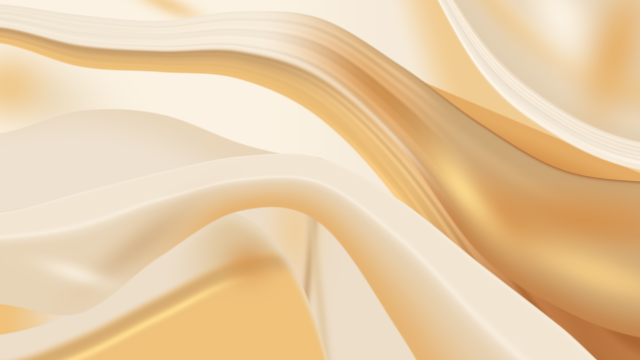
A WebGL 2 fragment shader for this background:

```glsl
#version 300 es
precision highp float;
uniform vec2 u_resolution;
out vec4 outColor;

const vec3 PEARL = vec3(.985, .95, .89), IVORY = vec3(.93, .87, .79),
  SAND = vec3(.88, .78, .62), HONEY = vec3(.94, .76, .48), CARAMEL = vec3(.78, .62, .42),
  AMBER = vec3(.84, .57, .29), BRONZE = vec3(.66, .39, .21), SHINE = vec3(1, .87, .57);
const float ASPECT = 16. / 9.;
// Edge heights, evenly spaced from left to right
const float[9] MAIN_TOP = float[9](.988, .958, .942, .968, .949, .819, .657, .53, .495),
  MAIN_LOW = float[9](.88, .815, .8, .78, .671, .433, .07, -.34, -.8),
  SEAM = float[9](1., 1., 1., 1., .861, .595, .294, .144, .063),
  SASH_TOP = float[9](3., 3., 3., 2.2, 1.764, 1.278, .894, .699, .606),
  SASH_LOW = float[9](3., 3., 3., 2., 1.58, 1.197, .8, .616, .528),
  HILL_TOP = float[9](.63, .692, .683, .602, .537, .4, .3, .2, .1),
  ARCH_TOP = float[9](.41, .465, .521, .565, .56, .442, .266, .093, -.09),
  ARCH_LOW = float[9](.155, .13, .287, .414, .38, .074, -.3, -.6, -1.),
  CURL_TOP = float[9](.07, .139, .287, .403, .074, -1., -2., -3., -4.),
  CURL_LOW = float[9](-.014, .063, .174, .278, .3, .3, .3, .3, .3);
vec2 p;

// Distance below a smooth cubic through the heights
float below(float h[9]) {
  float s = clamp(p.x / ASPECT * 8., 0., 7.999), f = fract(s);
  int i = int(s);
  float a = h[max(i - 1, 0)], b = h[i], c = h[i + 1], d = h[min(i + 2, 8)];
  return b - p.y + .5 * f * (c - a + f * (2. * a - 5. * b + 4. * c - d + f * (3. * (b - c) + d - a)));
}

float cover(float d) {
  float w = max(fwidth(d), 1e-4);
  return smoothstep(-w, w, d);
}

float ridge(float d, float width) { return exp(-d * d / (width * width)); }

void tint(inout vec3 c, vec3 color, float amount) { c = mix(c, color, amount); }

// Tilted soft spot: center in xy, radii in zw
void glow(inout vec3 c, vec3 color, float amount, vec4 spot, float angle) {
  float k = cos(angle), s = sin(angle);
  vec2 q = mat2(k, -s, s, k) * (p - spot.xy) / spot.zw;
  tint(c, color, amount * exp(-dot(q, q)));
}

float hash(vec2 v) { return fract(sin(dot(v, vec2(127.1, 311.7))) * 43758.5); }

// Fine lines along a ribbon, centered on zero
float streaks(float t) {
  vec2 v = vec2(t, p.x * 1.5), i = floor(v), f = smoothstep(0., 1., v - i);
  return mix(mix(hash(i), hash(i + vec2(1, 0)), f.x),
    mix(hash(i + vec2(0, 1)), hash(i + 1.), f.x), f.y) - .5;
}

void backdrop(inout vec3 c) {
  tint(c, HONEY, .75 * smoothstep(-.05, .09, p.x - 1.42 + .3 * p.y));
  glow(c, SAND, .5, vec4(.12, .73, .17, .1), -.4);
  glow(c, HONEY, .75, vec4(.02, .76, .09, .08), 0.);
  glow(c, HONEY, .7, vec4(.46, .99, .1, .025), -.4);
  // Pale hill, then orange flap
  float d = below(HILL_TOP), flap = 1.266 - .42 * p.x - p.y;
  vec3 hill = mix(SAND, IVORY, .65 + .5 * smoothstep(0., .16, d + .1 - .2 * p.x));
  tint(c, hill, cover(d));
  vec3 orange = mix(HONEY, AMBER, .45 + .55 * smoothstep(.02, .1, flap));
  tint(c, orange, cover(flap) * smoothstep(1.1, 1.16, p.x));
}

void mainRibbon(inout vec3 c) {
  float d = below(MAIN_TOP), low = below(MAIN_LOW), seam = below(SEAM);
  float t = d / (d - low), turn = smoothstep(.72, 1.05, p.x), lines = streaks(t * 26.);
  vec3 body = mix(IVORY, PEARL, .5), gold = mix(SAND, AMBER, .3 + .5 * ridge(t - .35, .2));
  tint(body, mix(CARAMEL, HONEY, smoothstep(.6, .95, t)), smoothstep(.52, .64, t));
  tint(gold, HONEY, smoothstep(.5, .9, t));
  body = mix(body, gold, turn) + lines * mix(.05, .16, turn);
  tint(body, PEARL, .5 * ridge(t - .56, .03));
  tint(body, mix(AMBER, BRONZE, .7) + lines * .12, smoothstep(1.12, 1.5, p.x));
  tint(c, body, cover(d) * cover(-low));
  // Broad golden lobe
  float q = d / max(d - seam, .05);
  vec3 lobe = mix(CARAMEL, SAND, .3) + streaks(q * 9.) * .05;
  glow(lobe, AMBER, .85, vec4(1.62, .39, .3, .08), -.1);
  glow(lobe, AMBER, .7, vec4(1.4, .39, .16, .07), -.8);
  glow(lobe, SHINE, .9, vec4(1.27, .49, .17, .04), -.9);
  glow(lobe, mix(HONEY, SHINE, .4), .85, vec4(1.66, .24, .22, .055), -.35);
  tint(lobe, mix(AMBER, BRONZE, .4), .8 * ridge(q - 1., .16));
  tint(lobe, BRONZE, .6 * ridge(d, .006));
  tint(c, lobe, cover(d) * cover(-seam) * smoothstep(1.07, 1.3, p.x));
}

void sash(inout vec3 c) {
  float d = below(SASH_TOP), low = below(SASH_LOW), t = d / (d - low);
  // Soft forms beyond the sash
  vec3 far = mix(SAND, IVORY, .6) + .06 * streaks(d * 18.);
  tint(far, HONEY, .5 * ridge(d + .14, .05));
  glow(far, PEARL, .95, vec4(1.56, .95, .16, .08), -1.1);
  glow(far, mix(HONEY, AMBER, .35), .9, vec4(1.71, .86, .18, .07), 1.3);
  tint(c, far, cover(-d));
  vec3 band = mix(IVORY, PEARL, .35 + .4 * ridge(t - .75, .2)) + streaks(t * 14.) * .08;
  tint(c, band, cover(d) * cover(-low));
}

void arch(inout vec3 c) {
  float d = below(ARCH_TOP), low = below(ARCH_LOW), t = d / (d - low);
  // Hanging drape with two folds
  vec3 drape = mix(HONEY, IVORY, smoothstep(0., .2, p.x));
  glow(drape, HONEY, .5, vec4(.82, .36, .07, .15), 0.);
  tint(drape, CARAMEL, .75 * ridge(p.x - .833 - .1 * p.y, .012));
  tint(drape, SAND, .8 * ridge(p.x - .907 + .11 * p.y, .014));
  tint(c, drape, cover(d));
  // Curl: pale band over a gold hollow
  float rim = below(CURL_TOP), inner = below(CURL_LOW);
  vec3 hollow = mix(HONEY, CARAMEL, .6 * ridge(inner - .02, .03));
  tint(hollow, SHINE, .9 * ridge(inner - .055, .012) * smoothstep(.75, .5, p.x));
  vec3 curl = mix(IVORY, SAND, smoothstep(.45, .65, p.x));
  tint(curl, hollow, smoothstep(-.02, .015, inner));
  glow(curl, AMBER, .6, vec4(.69, .27, .06, .055), 0.);
  tint(curl, IVORY, .7 * ridge(rim, .03));
  tint(c, curl, cover(rim));
  // Pale crest, warm underside
  float fold = .27 + .16 * ridge(p.x - .72, .25);
  vec3 body = mix(IVORY, PEARL, .35), under = mix(IVORY, SAND, .45);
  tint(under, mix(HONEY, AMBER, .4), .85 * smoothstep(fold, 1., t) * smoothstep(.3, .65, p.x));
  tint(body, under, smoothstep(fold - .04, fold + .14, t));
  tint(body, PEARL, .6 * ridge(t - fold, .025) + .4 * ridge(t, .02));
  glow(body, CARAMEL, .5, vec4(.39, .32, .17, .04), .65);
  glow(body, PEARL, .75, vec4(.21, .24, .1, .025), -.3);
  tint(c, body, cover(d) * cover(-low));
}

void main() {
  p = gl_FragCoord.xy / u_resolution * vec2(ASPECT, 1);
  vec3 c = mix(PEARL, IVORY, .35 * smoothstep(.7, 1.1, p.x));
  backdrop(c);
  mainRibbon(c);
  sash(c);
  arch(c);
  outColor = vec4(clamp(c, 0., 1.), 1);
}
```
